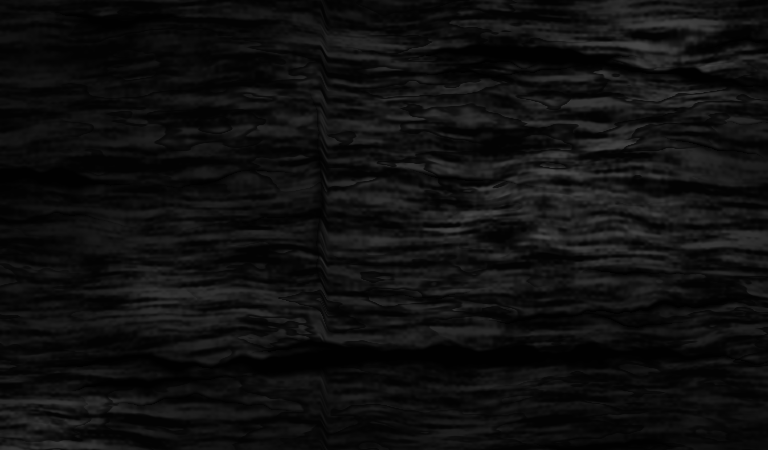
This texture is drawn by a Shadertoy shader. Its source:

```glsl
// Charred wood: dark horizontal fibres, broken ledges and deep fissures in dim light.

const vec3 SOOT = vec3(0.011);
const vec3 ASH = vec3(0.29);
const int SMALL_FISSURES = 18;

float hash(vec2 p) {
    vec3 q = fract(p.xyx * 0.1031);
    q += dot(q, q.yzx + 33.33);
    return fract((q.x + q.y) * q.z);
}

float noise(vec2 p) {
    vec2 cell = floor(p);
    vec2 f = fract(p);
    f = f * f * (3.0 - 2.0 * f);
    float low = mix(hash(cell), hash(cell + vec2(1, 0)), f.x);
    float high = mix(hash(cell + vec2(0, 1)), hash(cell + vec2(1, 1)), f.x);
    return mix(low, high, f.y);
}

float fbm(vec2 p, int octaves) {
    float sum = 0.0, total = 0.0, weight = 1.0;
    for (int i = 0; i < octaves; i++) {
        sum += weight * noise(p);
        total += weight;
        weight *= 0.55;
        p = p * 2.03 + vec2(17.3, 9.1);
    }
    return sum / total;
}

// Soft elliptical pool of light
float glow(vec2 p, vec2 center, vec2 radius) {
    vec2 d = (p - center) / radius;
    return exp(-dot(d, d));
}

// Tapered ragged fissure running along x: 0 inside, 1 outside
float fissure(vec2 p, vec2 a, vec2 b, float width) {
    float t = clamp((p.x - a.x) / (b.x - a.x), 0.0, 1.0);
    float taper = sqrt(4.0 * t * (1.0 - t));
    float wobble = (fbm(vec2(p.x * 7.0, a.y * 91.0), 4) - 0.5) * 0.07;
    float offset = p.y - mix(a.y, b.y, t) - wobble;
    float ragged = width * (0.3 + 1.4 * noise(vec2(p.x * 13.0, a.x * 57.0)));
    float soft = offset > 0.0 ? 0.006 : 0.016;
    float d = abs(offset) - (ragged + soft) * taper + soft;
    return smoothstep(-soft, soft, d);
}

// Short fissures scattered over the whole board
float smallFissures(vec2 p, float aspect) {
    float open = 1.0;
    for (int i = 0; i < SMALL_FISSURES; i++) {
        float id = float(i);
        vec2 start = vec2(hash(vec2(id, 3.0)) * (aspect + 0.3) - 0.3,
                          (id + hash(vec2(id, 8.0))) / float(SMALL_FISSURES));
        float span = mix(0.2, 0.55, hash(vec2(id, 14.0)));
        float tilt = (hash(vec2(id, 21.0)) - 0.5) * 0.1;
        float width = mix(0.003, 0.012, hash(vec2(id, 29.0)));
        open *= fissure(p, start, start + vec2(span, tilt), width);
    }
    return open;
}

// Stepped layers, each casting a shadow below its broken edge
float ledges(vec2 p) {
    float level = fbm(p * vec2(2.6, 9.0) + 4.0, 5) * 6.0 + p.y * 3.0;
    float phase = fract(level);
    float shadow = smoothstep(0.0, 0.06, phase) * (1.0 - smoothstep(0.72, 0.97, phase));
    float strength = smoothstep(0.3, 0.65, noise(p * vec2(3.0, 7.0) + 31.0));
    return mix(1.0, shadow, 0.7 * strength);
}

// Fine stretched strands with sparse bright ridges
float fibres(vec2 p) {
    float broad = noise(p * vec2(5.0, 44.0));
    float strand = noise(p * vec2(9.0, 92.0) + 13.0);
    float fine = noise(p * vec2(24.0, 138.0) + 41.0);
    float grain = noise(p * vec2(110.0, 140.0) + 67.0);
    float ridge = 0.27 * broad + 0.38 * strand + 0.23 * fine + 0.12 * grain;
    return smoothstep(0.27, 0.8, ridge);
}

float lighting(vec2 p) {
    float light = 0.24;
    light += 0.62 * glow(p, vec2(1.15, 0.58), vec2(0.55, 0.34));
    light += 0.35 * glow(p, vec2(0.58, 0.33), vec2(0.38, 0.14));
    light += 0.45 * glow(p, vec2(1.6, 0.92), vec2(0.3, 0.13));
    light += 0.55 * glow(p, vec2(0.1, 0.03), vec2(0.24, 0.13));
    return light * (0.45 + 1.1 * fbm(p * vec2(3.0, 8.0) + 52.0, 3));
}

void mainImage(out vec4 fragColor, in vec2 fragCoord) {
    vec2 p = fragCoord / iResolution.y;
    float aspect = iResolution.x / iResolution.y;

    // Gentle bending of the grain, broken across a vertical split
    float splitX = 0.72;
    vec2 bent = p;
    bent.y += 0.07 * fbm(p * vec2(2.2, 4.0), 3);
    bent.y += 0.012 * noise(p * vec2(11.0, 18.0));
    bent.y += 0.03 * smoothstep(-0.01, 0.01, p.x - splitX);

    // Main fissures, the vertical split, then the small ones
    float open = fissure(p, vec2(0.1, 0.19), vec2(aspect + 0.2, 0.21), 0.02);
    open *= fissure(p, vec2(0.92, 0.88), vec2(1.42, 0.87), 0.021);
    open *= fissure(p, vec2(1.3, 0.86), vec2(aspect + 0.1, 0.8), 0.013);
    open *= fissure(p, vec2(-0.2, 0.6), vec2(0.3, 0.59), 0.02);
    open *= mix(1.0, fissure(p.yx, vec2(0.36, splitX), vec2(0.8, splitX - 0.02), 0.006), 0.75);
    open *= smallFissures(p, aspect);

    float shade = fibres(bent) * ledges(bent) * lighting(p) * open;
    fragColor = vec4(SOOT * mix(0.3, 1.0, open) + ASH * shade, 1.0);
}
```
